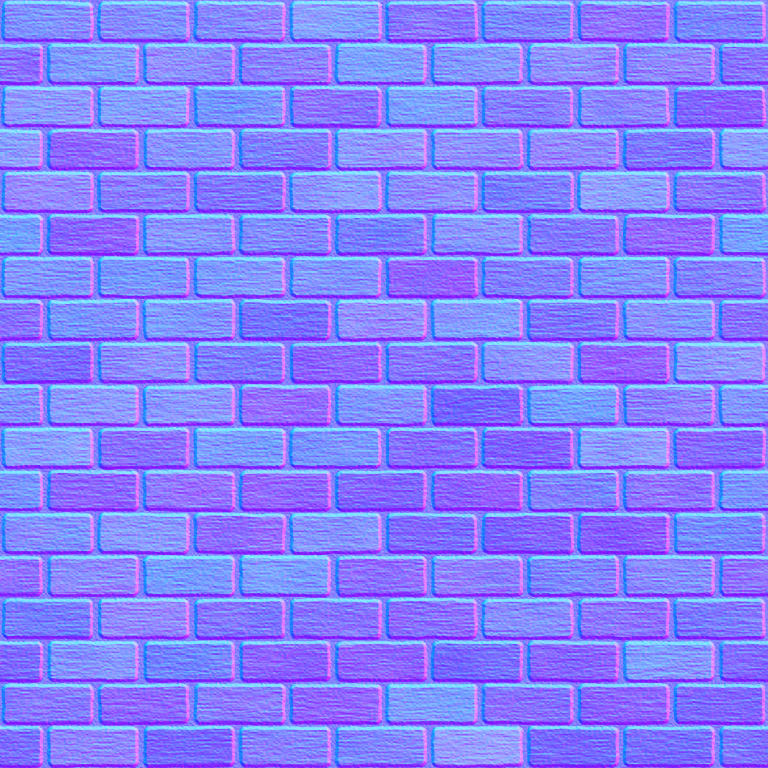
This texture map is drawn by a WebGL 1 fragment shader. Its source:

```glsl
precision highp float;
uniform vec2 u_resolution;

#define BRICKS vec2(8.0, 18.0)
#define JOINT vec2(0.0056, 0.0022)
#define CORNER 0.0080
#define BEVEL_WIDTH 0.0053
#define BEVEL_HEIGHT 0.0039
#define WOBBLE 0.0015
#define SKEW 0.022
#define TILT vec2(0.24, 0.56)
#define STREAK_DEPTH 0.0010
#define PIT_DEPTH 0.0007
#define MORTAR_DEPTH 0.0007
#define SAMPLE_STEP 0.0009

float hash(vec2 p) {
  vec3 q = fract(p.xyx * vec3(0.1031, 0.1030, 0.0973));
  q += dot(q, q.yzx + 33.33);
  return fract((q.x + q.y) * q.z);
}

// Value noise that wraps over the unit square; cells must be whole numbers.
float wrapNoise(vec2 p, vec2 cells, float seed) {
  vec2 g = p * cells;
  vec2 i = floor(g);
  vec2 f = g - i;
  f = f * f * (3.0 - 2.0 * f);
  vec2 a = mod(i, cells) + seed;
  vec2 b = mod(i + 1.0, cells) + seed;
  return mix(mix(hash(a), hash(vec2(b.x, a.y)), f.x),
             mix(hash(vec2(a.x, b.y)), hash(b), f.x), f.y);
}

float roundedBox(vec2 p, vec2 halfSize, float radius) {
  vec2 q = abs(p) - halfSize + radius;
  return length(max(q, 0.0)) + min(max(q.x, q.y), 0.0) - radius;
}

// Signed distance to the nearest brick in x, its wrapped index in yz.
vec3 brickAt(vec2 p) {
  vec2 grid = p * BRICKS;
  float evenRow = 1.0 - mod(floor(grid.y), 2.0);
  grid.x += 0.527 * evenRow;
  vec2 id = mod(floor(grid), BRICKS);
  vec2 local = (fract(grid) - 0.5) / BRICKS;

  // Slightly skewed, unevenly cut bricks
  float skew = (hash(id + 71.0) - 0.5) * SKEW;
  local += skew * vec2(-local.y, local.x);
  vec2 cut = vec2(hash(id + 13.0), hash(id + 29.0)) * 0.0010;
  vec2 halfSize = 0.5 / BRICKS - 0.5 * JOINT - 0.5 * cut;
  float d = roundedBox(local, halfSize, CORNER);

  // Worn outline, ragged at the small scale
  d += (wrapNoise(p, vec2(48.0, 64.0), 5.0) - 0.5) * WOBBLE;
  d += (wrapNoise(p, vec2(300.0), 17.0) - 0.5) * WOBBLE * 0.6;
  return vec3(d, id);
}

float faceMask(float d) {
  return smoothstep(0.0, BEVEL_WIDTH, -d + 0.0008);
}

float surfaceHeight(vec2 p) {
  float face = faceMask(brickAt(p).x);

  // Thin horizontal streaks and fine pits on the brick faces
  float streaks = wrapNoise(p, vec2(64.0, 400.0), 41.0)
                + 0.6 * wrapNoise(p, vec2(36.0, 230.0), 59.0);
  float pits = wrapNoise(p, vec2(300.0, 420.0), 83.0);
  float grain = streaks * STREAK_DEPTH + pits * PIT_DEPTH;

  // Sandy joints
  float sand = wrapNoise(p, vec2(420.0), 97.0) * MORTAR_DEPTH;
  return BEVEL_HEIGHT * face + mix(sand, grain, face);
}

void main() {
  vec2 p = gl_FragCoord.xy / u_resolution;

  // Slope from forward differences
  float h = surfaceHeight(p);
  vec2 slope = h - vec2(surfaceHeight(p + vec2(SAMPLE_STEP, 0.0)),
                        surfaceHeight(p + vec2(0.0, SAMPLE_STEP)));
  slope /= SAMPLE_STEP;

  // Each brick leans its own way, with a soft unevenness across its face
  vec3 brick = brickAt(p);
  vec2 lean = vec2(hash(brick.yz + 47.0), hash(brick.yz + 3.0)) - 0.5;
  vec2 uneven = vec2(wrapNoise(p, vec2(20.0, 36.0), 113.0),
                     wrapNoise(p, vec2(20.0, 36.0), 131.0)) - 0.5;
  slope += (lean * TILT + 0.16 * uneven) * faceMask(brick.x);
  slope += vec2(0.04, 0.01);

  // Encode the sideways parts of the normal; blue stays full
  vec2 normal = slope * inversesqrt(1.0 + dot(slope, slope));
  gl_FragColor = vec4(0.5 + 0.5 * normal, 1.0, 1.0);
}
```
